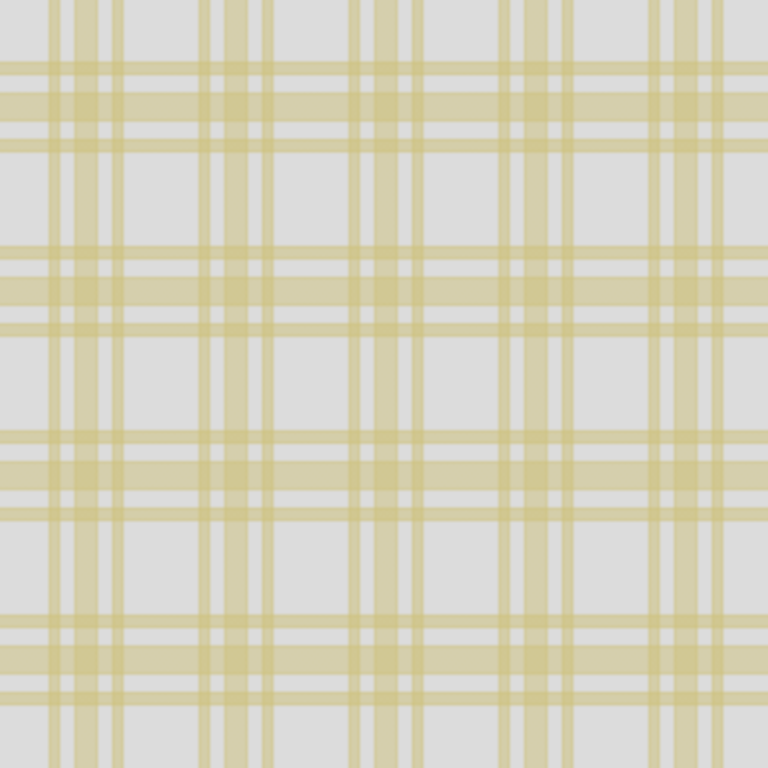
This pattern is drawn by a WebGL 2 fragment shader. Its source:

```glsl
#version 300 es
precision highp float;
// Soft yellow plaid on pale grey: a wide band flanked by two thin ones, on both axes.
uniform vec2 u_resolution;
out vec4 fragColor;

// Opacity of one band; d is the signed distance to its edge, negative inside.
float bandOpacity(float d, float strength, float pixel) {
    float soft = 0.0022 + 0.5 * pixel;
    float inside = 1.0 - smoothstep(-soft, soft, d);
    float rim = exp(-pow((d + 0.003) / 0.002, 2.0));
    return inside * (strength + 0.11 * rim);
}

// Opacity of the repeating group of three bands along one axis.
float stripeGroup(float x, float period, float center, float wideHalf, float thinHalf, float gap, float pixel) {
    float fromCenter = abs((fract((x - center) / period + 0.5) - 0.5) * period);
    float wide = bandOpacity(fromCenter - wideHalf, 0.48, pixel);
    float thin = bandOpacity(abs(fromCenter - gap) - thinHalf, 0.51, pixel);
    return max(wide, thin);
}

void main() {
    vec2 uv = gl_FragCoord.xy / u_resolution;
    vec2 pixel = 1.0 / u_resolution;

    // Five upright groups and four level ones.
    float upright = stripeGroup(uv.x, 0.1952, 0.1122, 0.0160, 0.0080, 0.0413, pixel.x);
    float level = stripeGroup(uv.y, 0.2400, 0.1406, 0.0196, 0.0094, 0.0503, pixel.y);

    // Crossings deepen where both layers of dye overlap.
    float dye = 1.0 - (1.0 - upright) * (1.0 - level);

    // Faint thread grain, visible only in the dyed areas.
    float grain = sin(uv.x * 760.0 + 1.5 * sin(uv.y * 91.0)) * sin(uv.y * 690.0 + 1.5 * sin(uv.x * 83.0));
    dye += 0.012 * grain * dye;

    vec3 cloth = vec3(0.862, 0.862, 0.864);
    vec3 yellow = vec3(0.805, 0.755, 0.475);
    fragColor = vec4(mix(cloth, yellow, dye), 1.0);
}
```
